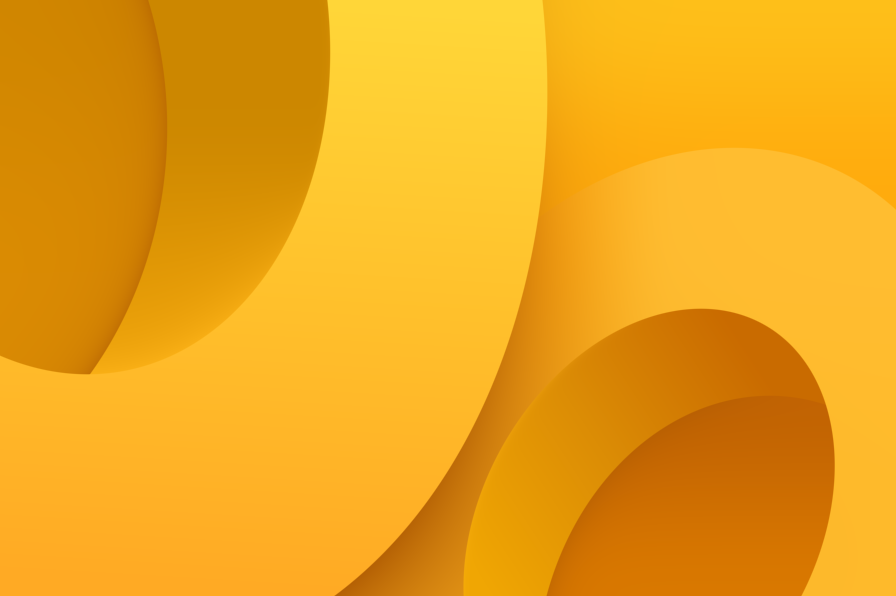
A Shadertoy shader for this background:

```glsl
// Two overlapping golden rings with deep, softly lit openings.
// Every edge is a sheared ellipse with an approximate signed distance; the
// layers are painted back to front with gradients, soft shadows and thin rims.

const vec3 SHADE = vec3(0.69, 0.36, 0.01);
const vec3 GLOW  = vec3(1.00, 0.71, 0.10);

// Approximate distance to an ellipse with half extents "radii";
// "lean" (-1..1) tilts it while keeping its bounding box.
float ellipseDistance(vec2 p, vec2 center, vec2 radii, float lean) {
    vec2 q = (p - center) / radii;
    float k = 1.0 - lean * lean;
    float m = sqrt(max((dot(q, q) - 2.0 * lean * q.x * q.y) / k, 1e-5));
    vec2 slope = (q - lean * q.yx) / (radii * k * m);
    return (m - 1.0) / max(length(slope), 1e-4);
}

// Antialiased coverage of the inside of a shape.
float inside(float d, float pixel) {
    return 1.0 - smoothstep(-pixel, pixel, d);
}

// Soft falloff away from an edge.
float falloff(float d, float width) {
    return exp(-max(d, 0.0) / width);
}

// Three colour ramp with its middle stop at t = 0.5.
vec3 ramp(vec3 a, vec3 b, vec3 c, float t) {
    t = clamp(t, 0.0, 1.0);
    return t < 0.5 ? mix(a, b, t * 2.0) : mix(b, c, t * 2.0 - 1.0);
}

// Backdrop and the lower right ring, darkened next to the large ring.
vec3 paintBack(vec2 p, float ring, float largeRing, float pixel) {
    vec3 backdrop = mix(vec3(1.0, 0.67, 0.05), vec3(0.995, 0.75, 0.10),
                        smoothstep(0.65, 1.02, p.y));
    vec3 face = mix(vec3(0.99, 0.65, 0.07), vec3(1.0, 0.74, 0.19),
                    smoothstep(0.88, 1.14, p.x));
    face = mix(face, vec3(1.0, 0.73, 0.16), smoothstep(0.6, 0.2, p.y) * 0.6);
    vec3 color = mix(backdrop, face, inside(ring, pixel));
    float strength = mix(0.95, 0.12, smoothstep(0.0, 0.95, p.y));
    float width = mix(0.17, 0.06, smoothstep(0.0, 0.7, p.y));
    return mix(color, SHADE, strength * falloff(largeRing, width));
}

// Opening of the lower right ring: lit wall, then the shaded floor.
vec3 paintRightOpening(vec2 p, float opening, float ground, float pixel) {
    float across = dot(p - vec2(0.80, 0.04), vec2(1.15, 0.75));
    vec3 wall = ramp(vec3(0.94, 0.65, 0.01), vec3(0.86, 0.55, 0.02),
                     vec3(0.79, 0.42, 0.00), across * 1.25);
    wall = mix(wall, GLOW, 0.25 * falloff(-opening, 0.006)
                           * smoothstep(1.15, 0.85, p.x));
    vec3 base = mix(vec3(0.85, 0.47, 0.00), vec3(0.76, 0.39, 0.01),
                    smoothstep(0.0, 0.33, p.y));
    base = mix(base, SHADE, 0.5 * falloff(-ground, 0.03)
                            * smoothstep(1.38, 1.15, p.x));
    return mix(wall, base, inside(ground, pixel));
}

// Opening of the large ring: wall glowing toward its lower rim, then floor.
vec3 paintLeftOpening(vec2 p, float opening, float ground, float pixel) {
    vec3 wall = mix(vec3(0.89, 0.60, 0.02), vec3(0.80, 0.53, 0.00),
                    smoothstep(0.45, 0.85, p.y));
    float low = smoothstep(0.75, 0.38, p.y);
    wall = mix(wall, GLOW, 0.75 * low * falloff(-opening, 0.07));
    wall = mix(wall, GLOW, 0.12 * falloff(-opening, 0.005));
    vec3 base = mix(vec3(0.86, 0.55, 0.01), vec3(0.82, 0.53, 0.00),
                    smoothstep(0.5, 1.0, p.y));
    base = mix(base, SHADE, 0.22 * falloff(-ground, 0.10)
                          + 0.38 * falloff(-ground, 0.018));
    return mix(wall, base, inside(ground, pixel));
}

void mainImage(out vec4 fragColor, in vec2 fragCoord) {
    // Height spans 0..1, width is laid out for a 3:2 canvas.
    vec2 p = fragCoord / iResolution.xy * vec2(1.506, 1.0);
    float pixel = 0.8 / iResolution.y;

    // Outlines of both rings, their openings and the floors within.
    float largeRing    = ellipseDistance(p, vec2(0.098, 0.984), vec2(0.822, 1.105), -0.127);
    float leftOpening  = ellipseDistance(p, vec2(0.098, 0.977), vec2(0.457, 0.605), -0.107);
    float leftFloor    = ellipseDistance(p, vec2(-0.279, 0.785), vec2(0.560, 0.645), 0.0);
    float smallRing    = ellipseDistance(p, vec2(1.113, 0.088), vec2(0.555, 0.664), 0.218);
    float rightOpening = ellipseDistance(p, vec2(1.091, 0.117), vec2(0.312, 0.365), 0.279);
    float rightFloor   = ellipseDistance(p, vec2(1.270, -0.113), vec2(0.370, 0.449), 0.064);

    // Layers from back to front.
    vec3 color = paintBack(p, smallRing, largeRing, pixel);
    color = mix(color, paintRightOpening(p, rightOpening, rightFloor, pixel),
                inside(rightOpening, pixel));
    vec3 largeFace = ramp(vec3(1.0, 0.665, 0.14), vec3(1.0, 0.755, 0.17),
                          vec3(1.0, 0.84, 0.22), p.y + 0.06 * (p.x - 0.5));
    color = mix(color, largeFace, inside(largeRing, pixel));
    color = mix(color, paintLeftOpening(p, leftOpening, leftFloor, pixel),
                inside(leftOpening, pixel));

    fragColor = vec4(color, 1.0);
}
```
